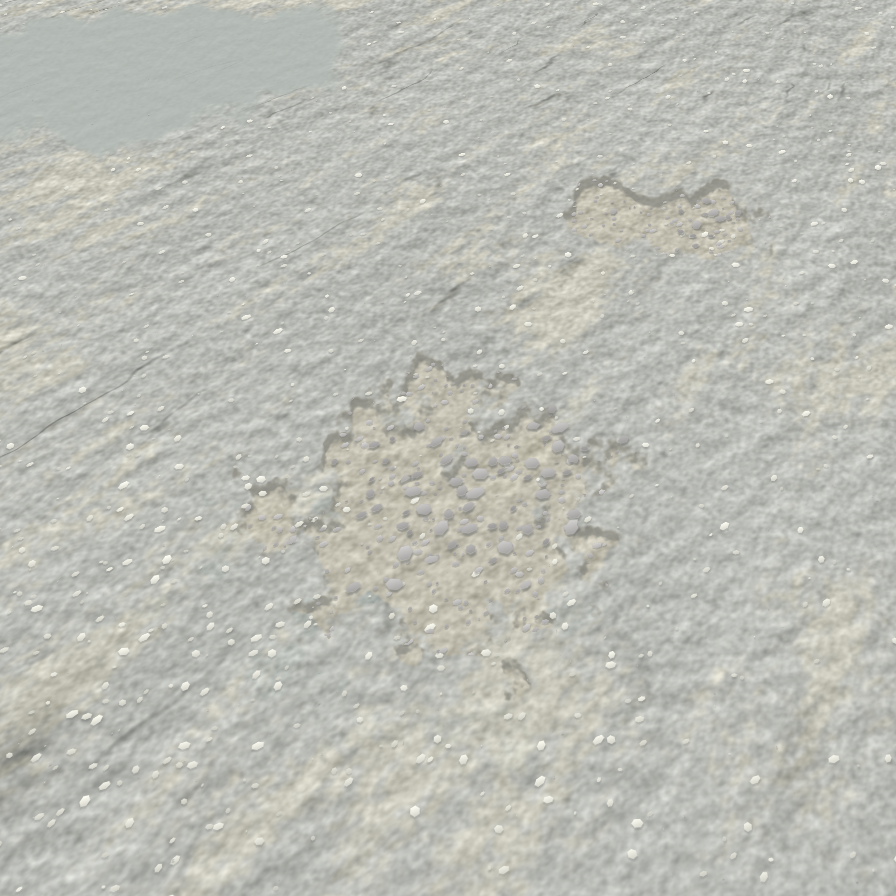
Give the GLSL for this texture, as a Shadertoy shader.

```glsl
// Worn, sunlit asphalt seen at a slant, with two sandy potholes and loose gravel.
const vec3 ASPHALT = vec3(0.728, 0.735, 0.714);
const vec3 SAND = vec3(0.815, 0.802, 0.735);
const vec3 PIT_SAND = vec3(0.765, 0.750, 0.685);
const vec3 SLATE = vec3(0.675, 0.705, 0.685);
const vec3 GRAVEL = vec3(0.675, 0.670, 0.665);
const vec3 CHIP = vec3(0.865, 0.865, 0.825);
const vec3 SHADOW = vec3(0.47, 0.475, 0.46);

vec2 hash2(vec2 p) {
    vec3 q = fract(p.xyx * vec3(0.1031, 0.1030, 0.0973));
    q += dot(q, q.yzx + 33.33);
    return fract((q.xx + q.yz) * q.zy);
}
float corner(vec2 cell, vec2 offset, vec2 f) {
    return dot(hash2(cell + offset) * 2.0 - 1.0, f - offset);
}
float gradientNoise(vec2 p) {
    vec2 i = floor(p), f = fract(p);
    vec2 u = f * f * f * (f * (f * 6.0 - 15.0) + 10.0);
    return mix(mix(corner(i, vec2(0, 0), f), corner(i, vec2(1, 0), f), u.x),
               mix(corner(i, vec2(0, 1), f), corner(i, vec2(1, 1), f), u.x), u.y);
}
float fbm(vec2 p, int octaves) {
    float sum = 0.0, amplitude = 0.5;
    for (int i = 0; i < octaves; i++) {
        sum += amplitude * gradientNoise(p);
        p = mat2(1.6, 1.2, -1.2, 1.6) * p + 17.3;
        amplitude *= 0.55;
    }
    return sum;
}

// Projects the canvas onto a receding plane that vanishes at the given point.
vec2 project(vec2 uv, vec2 vanish) {
    return vec2(uv.x - vanish.x, 1.0) / (vanish.y - uv.y);
}
float blob(vec2 uv, vec2 center, vec2 radius) {
    vec2 d = (uv - center) / radius;
    return exp(-dot(d, d));
}
float raggedEllipse(vec2 uv, vec2 center, vec2 radius, float ragged) {
    return 1.0 - length((uv - center) / radius) + ragged;
}
float pitMask(vec2 uv) {
    float ragged = 2.0 * fbm(uv * 13.0 + 4.0, 5);
    float large = raggedEllipse(uv, vec2(0.49, 0.42), vec2(0.185, 0.135), ragged);
    float small = raggedEllipse(uv, vec2(0.745, 0.757), vec2(0.095, 0.04), ragged);
    return smoothstep(-0.04, 0.12, max(large, small));
}
float hexagon(vec2 d, float angle, float size) {
    float c = cos(angle), s = sin(angle);
    d = abs(mat2(c, s, -s, c) * d) * vec2(1.0, 1.35);
    return size - max(d.x, dot(d, vec2(0.5, 0.866)));
}

// Scattered angular stones: x = cover, y = facet light, z = shadow on the ground.
vec3 stones(vec2 p, float density) {
    vec3 result = vec3(0.0);
    for (int k = 0; k < 9; k++) {
        vec2 cell = floor(p) + vec2(k % 3, k / 3) - 1.0;
        vec2 place = hash2(cell), kind = hash2(cell + 71.7);
        float size = mix(0.2, 0.46, kind.y) * smoothstep(0.0, 0.12, density - kind.x);
        vec2 d = p - cell - 0.15 - 0.7 * place;
        float angle = 6.283 * fract(kind.y * 7.0 + place.x);
        float cover = smoothstep(0.0, 0.12, hexagon(d, angle, size));
        float shade = smoothstep(-0.05, 0.15, hexagon(d + vec2(-0.08, 0.17), angle, size));
        float facet = 0.14 * (kind.y - 0.5) + 0.22 * dot(d, vec2(-0.35, 0.9));
        result.y = mix(result.y, facet, cover);
        result.xz = max(result.xz, vec2(cover, shade));
    }
    return result;
}
vec3 addStones(vec3 color, vec3 layer, vec3 tint, float shade) {
    color = mix(color, SHADOW, shade * layer.z * (1.0 - layer.x));
    return mix(color, tint + layer.y, layer.x);
}

void mainImage(out vec4 fragColor, in vec2 fragCoord) {
    vec2 uv = fragCoord / iResolution.xy;
    vec2 road = project(uv, vec2(1.25, 1.33));
    vec2 grain = project(uv, vec2(1.25, 2.2)) * vec2(2.0, 4.4);
    // Regions: potholes, smooth repair, and sandy wear
    float pit = pitMask(uv);
    float rim = pit * (1.0 - pitMask(uv + vec2(-0.003, 0.011)));
    float repair = smoothstep(-0.08, 0.15, raggedEllipse(uv - vec2(0.0, 0.12 * (uv.x - 0.16)),
        vec2(0.15, 0.915), vec2(0.25, 0.072), fbm(uv * 12.0, 4)));
    float roughness = 1.0 - 0.8 * repair;
    float wear = blob(uv, vec2(0.08, 0.79), vec2(0.14, 0.06)) + blob(uv, vec2(0.03, 0.6), vec2(0.12, 0.05))
        + blob(uv, vec2(0.22, 0.18), vec2(0.24, 0.17)) + blob(uv, vec2(0.62, 0.66), vec2(0.13, 0.1))
        + blob(uv, vec2(0.97, 0.18), vec2(0.12, 0.2)) + blob(uv, vec2(0.3, 1.0), vec2(0.2, 0.025));
    float streak = fbm(road * vec2(15.0, 1.6), 4);
    float sand = fbm(road * vec2(6.0, 4.0) + 9.0, 5) + 0.5 * streak + 0.23 * wear;
    sand = smoothstep(0.06, 0.32, sand + 0.25 * gradientNoise(grain * 60.0)) * (1.0 - repair);
    // Ground colours
    vec3 color = mix(ASPHALT + 0.11 * streak * (1.0 - repair), SAND, 0.75 * sand);
    float rock = blob(uv, vec2(0.43, 0.35), vec2(0.24, 0.17)) * (1.0 - 0.7 * pit);
    color = mix(color, SLATE, 0.75 * rock * smoothstep(0.08, 0.16, fbm(grain * 13.0 + 7.0, 4)));
    color = mix(color, SLATE + 0.025, 0.85 * repair);
    color = mix(color, PIT_SAND, 0.85 * pit);
    // Raking light on the rough surface, and broken grooves along the road
    float relief = fbm(grain * 30.0, 4) - fbm(grain * 30.0 + vec2(-0.2, 0.35), 4);
    color += roughness * (0.25 * relief + 0.12 * gradientNoise(grain * 130.0));
    float groove = gradientNoise(vec2(road.x * 7.0 + 0.6 * fbm(road * 6.0, 4), road.y * 1.3));
    float broken = smoothstep(0.02, 0.2, fbm(road * 5.0 + 31.0, 3)) * (1.0 - pit) * roughness;
    color -= 0.15 * broken * (1.0 - smoothstep(0.0, 0.035, abs(groove)));
    color = mix(color, SHADOW, 0.6 * rim);
    // Pale chips, scattered grit, and the gravel heaps
    float heap = blob(uv, vec2(0.49, 0.435), vec2(0.1, 0.06))
        + 0.8 * blob(uv, vec2(0.62, 0.48), vec2(0.07, 0.05)) + blob(uv, vec2(0.79, 0.75), vec2(0.04, 0.025));
    float chips = (0.13 + 0.2 * blob(uv, vec2(0.2, 0.22), vec2(0.28, 0.22))) * roughness;
    color = addStones(color, stones(grain * 62.0, chips), CHIP, 0.25);
    color = addStones(color, stones(grain * 75.0 + 13.0, 0.05 + 0.3 * pit), GRAVEL + 0.03, 0.35);
    color = addStones(color, stones(grain * 36.0 + 5.0, 0.95 * heap + 0.08 * pit), GRAVEL, 0.6);
    fragColor = vec4(clamp(color, 0.0, 1.0), 1.0);
}
```
